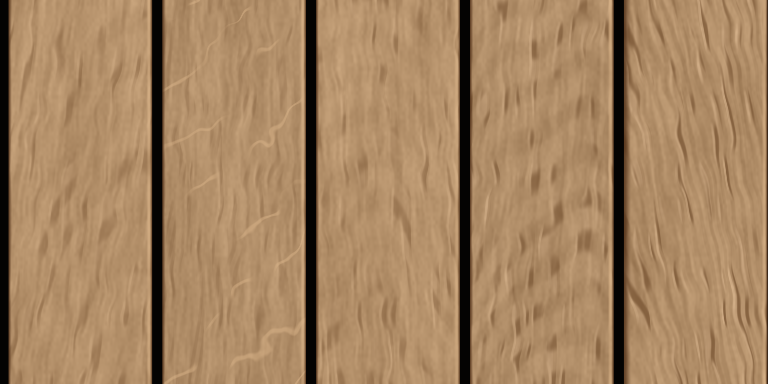
Give the GLSL for this texture, as a WebGL 1 fragment shader.

```glsl
precision highp float;
uniform vec2 u_resolution;

// Lengths are in canvas heights.
const float PITCH = 0.4006;
const float FIRST_GAP = 0.009;
const float HALF_GAP = 0.0132;
const float ARCH_CURVE = 5.0;
const float RINGS = 8.0;
const float FLECK_SPACING = 0.19;

const vec3 LIGHT_OAK = vec3(0.785, 0.645, 0.490);
const vec3 DARK_OAK = vec3(0.565, 0.430, 0.290);
const vec3 PORE = vec3(0.470, 0.330, 0.200);
const vec3 EDGE_BROWN = vec3(0.320, 0.190, 0.095);
const vec3 EDGE_PALE = vec3(0.860, 0.710, 0.540);
const vec3 GAP = vec3(0.016, 0.010, 0.008);

// Per plank: arch apex offset, fibre lean, grain strength, ray flecks.
const vec4 PLANK_A = vec4(0.16, -0.12, 0.45, 0.0);
const vec4 PLANK_B = vec4(0.50, 0.00, 0.25, 1.0);
const vec4 PLANK_C = vec4(-0.07, 0.04, 0.50, 0.0);
const vec4 PLANK_D = vec4(0.05, -0.05, 0.85, 0.0);
const vec4 PLANK_E = vec4(-0.42, 0.17, 1.00, 0.0);

vec4 plankStyle(float id) {
  if (id < 0.5) return PLANK_A;
  if (id < 1.5) return PLANK_B;
  if (id < 2.5) return PLANK_C;
  if (id < 3.5) return PLANK_D;
  return PLANK_E;
}

float hash(vec2 p) {
  p = fract(p * vec2(0.1031, 0.1137));
  p += dot(p, p.yx + 33.33);
  return fract((p.x + p.y) * p.x * 17.0);
}

float noise(vec2 p) {
  vec2 i = floor(p);
  vec2 f = fract(p);
  f = f * f * (3.0 - 2.0 * f);
  return mix(mix(hash(i), hash(i + vec2(1.0, 0.0)), f.x),
             mix(hash(i + vec2(0.0, 1.0)), hash(i + 1.0), f.x), f.y);
}

// Pale, broken, wavy lines rising to the right.
float rayFlecks(vec2 p, vec2 seed) {
  float wave = 0.13 * noise(p * vec2(9.0, 7.0) + seed)
             + 0.05 * noise(p * vec2(32.0, 24.0) + seed);
  float t = (p.y - 0.95 * p.x + wave) / FLECK_SPACING;
  float d = abs(fract(t) - 0.5) * FLECK_SPACING;
  float broken = smoothstep(0.32, 0.60, noise(p * vec2(13.0, 11.0) + seed + 40.0));
  return (1.0 - smoothstep(0.002, 0.010, d)) * broken;
}

vec3 wood(vec2 p, float id) {
  vec4 style = plankStyle(id);
  vec2 seed = vec2(137.0, 71.0) * (id + 2.0);

  // Growth rings cut into steep arches
  vec2 w = p;
  w.x += 0.016 * (noise(p * vec2(22.0, 17.0) + seed) - 0.5);
  float dx = w.x - style.x;
  float arch = p.y + ARCH_CURVE * dx * dx
             + 0.16 * noise(p * vec2(7.0, 3.0) + seed);
  float ring = 0.5 + 0.5 * sin(6.2832 * RINGS * arch);
  ring = smoothstep(0.25, 0.95, ring) * style.z;

  // Fibres and short pores along the lean of the grain
  float along = w.x + style.y * p.y;
  float fine = noise(vec2(along * 125.0, p.y * 13.0) + seed);
  float coarse = noise(vec2(along * 48.0, p.y * 4.0) + seed + 19.0);
  float cloud = noise(p * vec2(8.0, 3.0) + seed + 53.0);
  float speck = noise(p * vec2(150.0, 95.0) + seed);
  float dash = noise(vec2(along * 82.0, p.y * 11.0) + seed + 87.0);
  float pores = smoothstep(0.55, 0.88, dash) * (0.22 + 0.75 * ring);

  float tone = 0.66 + 0.30 * (fine - 0.5) + 0.22 * (coarse - 0.5)
             + 0.24 * (cloud - 0.5) + 0.14 * (speck - 0.5) - 0.16 * ring;
  vec3 color = mix(DARK_OAK, LIGHT_OAK, tone);
  color = mix(color, PORE, pores * 0.75);

  // Lit rim beside each streak
  float lit = smoothstep(0.62, 0.9, noise(vec2((along + 0.007) * 82.0, p.y * 11.0) + seed + 87.0));
  color += 0.07 * lit * (1.0 - pores) * style.z;
  color = mix(color, EDGE_PALE, 0.50 * style.w * rayFlecks(p, seed));
  return color * (0.985 + 0.03 * hash(seed));
}

void main() {
  vec2 uv = gl_FragCoord.xy / u_resolution.y;
  float pixel = 1.0 / u_resolution.y;
  float x = uv.x - FIRST_GAP;
  float id = floor(x / PITCH);
  float local = x - id * PITCH;
  float left = local - HALF_GAP;
  float right = PITCH - HALF_GAP - local;

  vec3 color = wood(vec2(local - 0.5 * PITCH, uv.y), id);

  // Rounded plank edges: brown on the left, pale then brown on the right
  float wear = noise(vec2(id * 31.0 + 9.0, uv.y * 16.0));
  float brownWidth = 0.007 + 0.004 * wear + 0.012 * step(3.5, id);
  color = mix(color, EDGE_BROWN, 0.8 * (1.0 - smoothstep(0.0, brownWidth, left)));
  float rim = smoothstep(0.003, 0.008, right) * (1.0 - smoothstep(0.009, 0.016, right));
  color = mix(color, EDGE_PALE, rim * (0.35 + 0.4 * wear));
  color = mix(color, EDGE_BROWN, 0.75 * (1.0 - smoothstep(0.0, 0.006, right)));

  // Black gaps
  float plank = smoothstep(-0.5 * pixel, 0.5 * pixel, min(left, right));
  gl_FragColor = vec4(mix(GAP, color, plank), 1.0);
}
```
